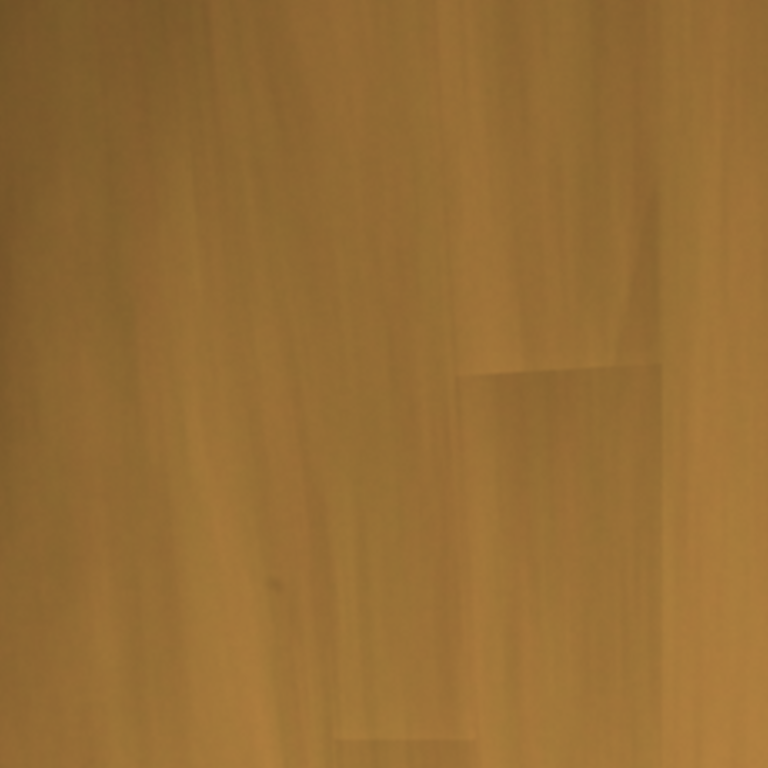
Reproduce this texture procedurally as a three.js fragment shader.

```glsl
varying vec2 vUv;

const vec3 DARK_WOOD = vec3(0.47, 0.34, 0.165);
const vec3 LIGHT_WOOD = vec3(0.67, 0.49, 0.24);
const float LEFT_SEAM = 0.393;
const float MID_SEAM = 0.592;
const float RIGHT_SEAM = 0.862;
const float SOFT = 0.004;

float hash(vec2 p) {
  vec3 q = fract(p.xyx * vec3(0.1031, 0.1030, 0.0973));
  q += dot(q, q.yzx + 33.33);
  return fract((q.x + q.y) * q.z);
}

// Smooth value noise, centred on zero
float noise(vec2 p) {
  vec2 i = floor(p);
  vec2 f = fract(p);
  f = f * f * f * (f * (f * 6.0 - 15.0) + 10.0);
  float low = mix(hash(i), hash(i + vec2(1.0, 0.0)), f.x);
  float high = mix(hash(i + vec2(0.0, 1.0)), hash(i + vec2(1.0, 1.0)), f.x);
  return mix(low, high, f.y) * 2.0 - 1.0;
}

float fbm(vec2 p, float gain) {
  float sum = 0.0;
  float amp = 1.0;
  for (int i = 0; i < 4; i++) {
    sum += amp * noise(p);
    p = p * 2.03 + vec2(17.3, 9.1);
    amp *= gain;
  }
  return sum;
}

float bump(float x, float width) {
  return exp(-x * x / (width * width));
}

float band(float x, float lo, float hi, float soft) {
  return smoothstep(lo - soft, lo + soft, x) - smoothstep(hi - soft, hi + soft, x);
}

// Leans the fibres, fanning out most around the left third
float fibreCoord(vec2 p) {
  float lean = 0.06 * (1.0 - smoothstep(0.6, 0.9, p.x)) + 0.1 * bump(p.x - 0.34, 0.09);
  return p.x + lean * (p.y - 0.5);
}

// Long soft streaks running along the board
float grain(vec2 p, float seed) {
  float wobble = 0.006 * noise(vec2(p.x * 6.0, p.y * 3.0) + seed);
  return fbm(vec2((p.x + wobble) * 13.0, p.y * 1.1) + seed, 0.66);
}

// Board end: pale lip above the joint, shade fading out below it
float joint(float d, float shade) {
  float above = 0.09 * exp(-max(d, 0.0) / 0.025);
  float below = -shade * exp(min(d, 0.0) / 0.22);
  return mix(below, above, smoothstep(-SOFT, SOFT, d));
}

// Dim towards the top and the left edge
float lighting(vec2 p) {
  return 0.37 + 0.53 * (1.0 - p.y) + 0.2 * (p.x - 0.5) - 0.4 * exp(-p.x / 0.12);
}

void main() {
  vec2 p = vUv;
  float u = fibreCoord(p);
  vec2 fibre = vec2(u, p.y);

  // Boards and their end joints
  float rightBoard = band(u, MID_SEAM, RIGHT_SEAM, SOFT);
  float midBoard = band(u, LEFT_SEAM, MID_SEAM, SOFT);
  float rightEnd = p.y - 0.511 - 0.06 * (p.x - 0.6);
  float midEnd = p.y - 0.037;
  float lowerBoard = rightBoard * smoothstep(SOFT, -SOFT, rightEnd);

  // Streaks, weaker on the blotchy left side
  float streaks = mix(grain(fibre, 3.7), grain(fibre, 41.2), lowerBoard);
  float blotchy = 1.0 - smoothstep(0.08, 0.28, p.x);
  float tone = lighting(p) + streaks * mix(0.125, 0.07, blotchy);
  tone += blotchy * 0.09 * fbm(vec2(u * 11.0, p.y * 6.0) + 61.0, 0.5);

  // Joints and seam
  tone += rightBoard * joint(rightEnd, 0.17) + midBoard * joint(midEnd, 0.13);
  float seam = bump(u - MID_SEAM + 0.006, 0.005) - 1.2 * bump(u - MID_SEAM - 0.003, 0.004);
  tone += 0.07 * seam * (1.0 - 0.5 * p.y);

  // Tapering dark figure above the right joint
  float taper = 0.065 * clamp((0.82 - p.y) / 0.3, 0.0, 1.0);
  float figure = band(p.x, 0.862 - taper, 0.862, 0.007) * smoothstep(0.0, 0.02, taper);
  tone -= 0.13 * figure * smoothstep(-SOFT, SOFT, rightEnd);

  // Small knot with a faint tail
  vec2 k = p - vec2(0.36, 0.237);
  tone -= 0.2 * bump(length(k * vec2(0.7, 1.0) + vec2(0.0, k.x * 0.4)), 0.009);
  tone -= 0.09 * bump(k.x - 0.022, 0.01) * bump(k.y + 0.045, 0.03);

  // Soft speckle and slight hue drift
  tone += 0.025 * noise(p * 110.0) + 0.02 * noise(p * 230.0 + 5.0);
  float hue = 0.006 * noise(vec2(u * 30.0, p.y * 3.0) + 80.0) + 0.004 * noise(p * 60.0);

  vec3 wood = mix(DARK_WOOD, LIGHT_WOOD, clamp(tone, -0.35, 1.2));
  gl_FragColor = vec4(wood + hue * vec3(1.0, -0.6, 0.3), 1.0);
}
```
